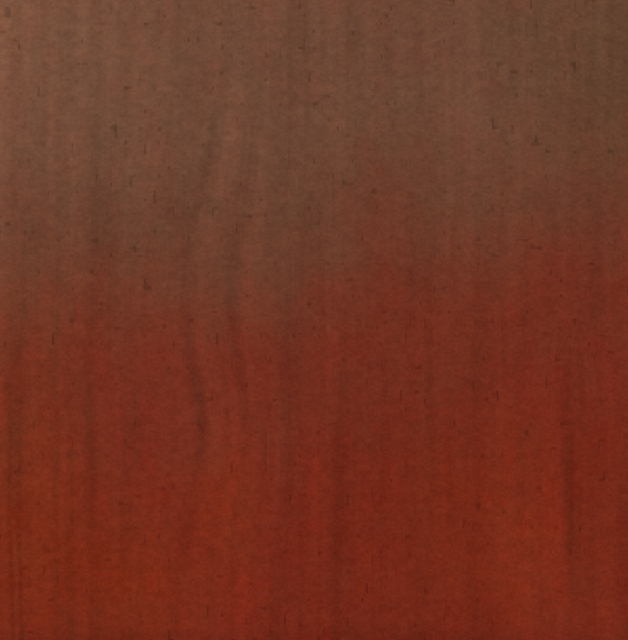
Write a Shadertoy shader that draws this texture.

```glsl
// Stained wood panel: grey-brown at the top fading to red below, with vertical grain.

float hash(vec2 p) {
    vec3 q = fract(vec3(p.xyx) * 0.1031);
    q += dot(q, q.yzx + 33.33);
    return fract((q.x + q.y) * q.z);
}

float noise(vec2 p) {
    vec2 cell = floor(p), f = fract(p);
    f = f * f * (3.0 - 2.0 * f);
    return mix(mix(hash(cell), hash(cell + vec2(1, 0)), f.x),
               mix(hash(cell + vec2(0, 1)), hash(cell + vec2(1, 1)), f.x), f.y);
}

// Layered noise centred on zero
float fbm(vec2 p) {
    float sum = 0.0, amp = 0.5;
    for (int i = 0; i < 4; i++) {
        sum += amp * (noise(p) - 0.5);
        p = p * 2.03 + 17.3;
        amp *= 0.5;
    }
    return sum;
}

float bump(float x, float centre, float width) {
    float d = (x - centre) / width;
    return exp(-d * d);
}

// Horizontal position of the long bent grain line
float seamX(float y) {
    return 0.293 + 0.06 * smoothstep(0.5, 0.93, y) + 0.027 * bump(y, 0.33, 0.12);
}

// Stain colour, before the grain is applied
vec3 stain(vec2 uv) {
    float edge = mix(0.525, 0.605, smoothstep(0.4, 0.62, uv.x));
    edge += 0.035 * smoothstep(0.8, 1.0, uv.x);
    float wobble = 0.09 * fbm(vec2(uv.x * 18.0, uv.y * 3.0)) + 0.09 * fbm(uv * 7.0);
    float h = uv.y - edge + wobble;

    vec3 red = mix(vec3(0.46, 0.155, 0.095), vec3(0.45, 0.18, 0.12), smoothstep(-0.38, -0.1, h));
    vec3 brown = mix(vec3(0.42, 0.25, 0.18), vec3(0.43, 0.278, 0.208), smoothstep(0.08, 0.27, h));
    vec3 col = mix(red, brown, smoothstep(-0.13, 0.14, h));

    // Pale upper left, dim upper right, warm patches below
    col += vec3(0.045, 0.04, 0.03) * smoothstep(0.6, 1.0, uv.y) * smoothstep(0.5, 0.0, uv.x);
    col -= vec3(0.03, 0.015, 0.02) * smoothstep(0.75, 1.0, uv.x) * smoothstep(0.6, 0.9, uv.y);
    float glow = 0.7 * bump(uv.x, 0.03, 0.12) * bump(uv.y, 0.22, 0.26)
               + 0.6 * bump(uv.x, 0.2, 0.1) * bump(uv.y, 0.08, 0.11)
               + 0.5 * bump(uv.x, 0.36, 0.05) * bump(uv.y, 0.23, 0.08)
               + 0.4 * bump(uv.x, 0.78, 0.15) * bump(uv.y, 0.18, 0.16);
    return col + vec3(0.035, 0.022, -0.008) * glow;
}

// Brightness change caused by the wood fibres
float grain(vec2 uv) {
    float bend = seamX(uv.y) - 0.31;
    float x = uv.x - bend * bump(uv.x, 0.32, 0.11);
    x += 0.010 * fbm(vec2(uv.x * 4.0, uv.y * 4.0));

    float g = 0.13 * fbm(vec2(x * 24.0, uv.y * 1.6));
    g += 0.13 * fbm(vec2(x * 70.0, uv.y * 3.0) + 40.0);

    // Soft, broken bent line with a pale band on its right
    float d = uv.x - seamX(uv.y) + 0.012 * fbm(vec2(3.0, uv.y * 14.0));
    float broken = 0.35 + 0.65 * smoothstep(0.25, 0.7, noise(vec2(7.0, uv.y * 9.0)));
    float fade = smoothstep(0.05, 0.2, uv.y) * smoothstep(0.95, 0.75, uv.y);
    g -= 0.09 * fade * broken * bump(d, 0.0, 0.013);
    g += 0.05 * bump(uv.y, 0.78, 0.14) * bump(d, 0.033, 0.016);

    // Thin parallel lines near the left side
    float lines = pow(noise(vec2(x * 95.0, uv.y * 1.2 + 9.0)), 4.0);
    g -= 0.13 * lines * smoothstep(0.2, 0.08, uv.x) * smoothstep(0.85, 0.4, uv.y);

    // Straighter streaks
    g -= 0.07 * bump(x, 0.09, 0.008) * smoothstep(0.9, 0.4, uv.y);
    g -= 0.08 * bump(x, 0.018, 0.004) * smoothstep(0.6, 0.3, uv.y);
    g -= 0.05 * bump(x, 0.15, 0.013);
    g += 0.06 * bump(x, 0.4, 0.010) * bump(uv.y, 0.5, 0.2);
    g -= 0.06 * bump(x, 0.46, 0.022) * bump(uv.y, 0.55, 0.35);
    g -= 0.08 * bump(x, 0.535, 0.010) * smoothstep(0.45, 0.25, uv.y);
    g -= 0.06 * bump(x, 0.77, 0.016) * bump(uv.y, 0.6, 0.2);
    g -= 0.11 * bump(x, 0.905 + 0.04 * (0.3 - uv.y), 0.011) * bump(uv.y, 0.2, 0.18);
    g -= 0.07 * bump(x, 0.955, 0.007) * bump(uv.y, 0.6, 0.12);
    return g;
}

void mainImage(out vec4 fragColor, in vec2 fragCoord) {
    vec2 uv = fragCoord / iResolution.xy;
    vec3 col = stain(uv) * (1.0 + grain(uv));

    // Blotchy tint
    col += vec3(0.03, 0.02, 0.012) * fbm(uv * 9.0 + 5.0);
    col += vec3(0.03, -0.02, -0.015) * fbm(uv * vec2(38.0, 22.0) + 60.0);

    // Surface roughness, short flecks and sparse dark pits
    col *= 1.0 + 0.13 * fbm(uv * vec2(75.0, 115.0));
    col *= 1.0 + 0.06 * (noise(uv * vec2(150.0, 240.0) + 8.0) - 0.5);
    col += 0.026 * (noise(uv * vec2(300.0, 330.0)) - 0.5);
    col *= 1.0 - 0.16 * smoothstep(0.86, 1.0, noise(uv * vec2(130.0, 80.0) + 31.0));

    // Slight shading at the lower edge
    col *= 1.0 - 0.05 * smoothstep(0.03, 0.0, uv.y);
    fragColor = vec4(clamp(col, 0.0, 1.0), 1.0);
}
```
